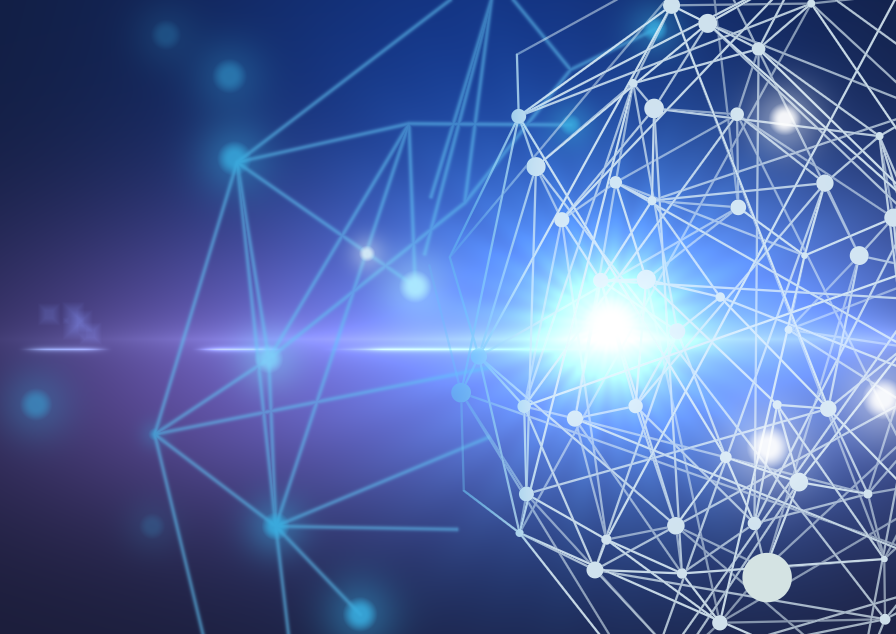
This background is drawn by a WebGL 1 fragment shader. Its source:

```glsl
precision highp float;
uniform vec2 u_resolution;

const vec3 DUSK = vec3(0.10, 0.11, 0.22);
const vec3 NAVY = vec3(0.07, 0.11, 0.24);
const vec3 VIOLET = vec3(0.29, 0.18, 0.36);
const vec3 CYAN = vec3(0.22, 0.68, 0.88);
const vec3 SKY = vec3(0.38, 0.76, 0.95);
const vec3 ICE = vec3(0.87, 0.94, 0.97);
const vec2 STAR = vec2(0.963, 0.487);

float hash(float n) {
  return fract(sin(n * 12.99) * 4375.85);
}

float glow(vec2 p, vec2 center, vec2 radius) {
  vec2 d = (p - center) / radius;
  return exp(-dot(d, d));
}

float segmentDistance(vec2 p, vec2 a, vec2 b) {
  vec2 ab = b - a;
  vec2 ap = p - a;
  return length(ap - ab * clamp(dot(ap, ab) / dot(ab, ab), 0.0, 1.0));
}

float coverage(float d, float radius, float softness) {
  return clamp((radius - d) / softness + 0.5, 0.0, 1.0);
}

// Three blurred lines leaving one hub
float fan(vec2 p, vec2 hub, vec2 a, vec2 b, vec2 c) {
  float d = min(segmentDistance(p, hub, a), segmentDistance(p, hub, b));
  d = min(d, segmentDistance(p, hub, c)) / 0.0038;
  return exp(-d * d);
}

// Irregular sunflower spiral
vec2 meshNode(float i) {
  float turn = i * 2.39996 + 0.2 * sin(i * 7.3);
  float reach = sqrt((i + 0.5) / 70.0);
  return vec2(1.2, 0.48) + vec2(0.52, 0.65) * reach * vec2(cos(turn), sin(turn));
}

// x: link coverage, y: node coverage
vec2 mesh(vec2 p, float pixel) {
  vec2 result = vec2(0.0);
  for (int k = 0; k < 64; k++) {
    float i = float(k);
    vec2 a = meshNode(i);
    float d = min(segmentDistance(p, a, meshNode(i + 3.0)),
                  segmentDistance(p, a, meshNode(i + 8.0)));
    d = min(d, segmentDistance(p, a, meshNode(i + 13.0)));
    d = min(d, segmentDistance(p, a, meshNode(mod(i * 5.0 + 21.0, 64.0))));
    float strength = mix(0.5, 0.9, hash(i));
    float radius = mix(0.005, 0.016, hash(i + 0.37));
    result.x = max(result.x, strength * coverage(d, 0.0018, pixel));
    result.y = max(result.y, coverage(length(p - a), radius, pixel));
  }
  return result;
}

// Blurred disc with a wide halo
vec3 orb(vec3 color, vec2 p, vec2 center, float radius, vec3 tint, float strength) {
  float d = length(p - center);
  float core = 1.0 - smoothstep(radius * 0.25, radius * 1.3, d);
  float halo = 0.45 * exp(-d * d / (radius * radius * 3.5));
  return mix(color, tint, strength * max(core, halo));
}

vec3 backdrop(vec2 p) {
  vec3 color = mix(DUSK, NAVY, smoothstep(0.1, 0.9, p.y));
  color += VIOLET * glow(p, vec2(0.42, 0.42), vec2(0.50, 0.25));
  color += vec3(0.0, 0.08, 0.25) * glow(p, vec2(0.75, 0.95), vec2(0.52, 0.40));
  color += vec3(0.0, 0.06, 0.14) * glow(p, vec2(0.90, 0.20), vec2(0.45, 0.30));
  color += vec3(0.06, 0.18, 0.32) * glow(p, vec2(0.85, 0.53), vec2(0.42, 0.30));
  color += vec3(0.12, 0.17, 0.16) * glow(p, STAR, vec2(0.34, 0.24));
  color += vec3(0.22, 0.27, 0.48) * glow(p, vec2(1.28, 0.46), vec2(0.36, 0.27));
  return color;
}

// Horizontal flare, broken streak and rays
vec3 flare(vec2 p) {
  float band = exp(-abs(p.y - 0.465) / 0.03) * smoothstep(-0.3, 0.9, p.x);
  float dashes = smoothstep(-0.2, 0.9, sin(p.x * 23.0 - 0.8));
  dashes = mix(dashes, 1.0, smoothstep(0.5, 0.65, p.x));
  float streak = dashes * exp(-abs(p.y - 0.449) / 0.003);
  streak *= 1.0 - smoothstep(0.6, 1.0, p.x);
  vec2 d = p - STAR;
  float angle = atan(d.y, d.x);
  float rays = 0.6 + 0.2 * sin(angle * 17.0) + 0.2 * sin(angle * 29.0 + 1.7);
  float r = length(d);
  vec3 light = vec3(0.24, 0.25, 0.30) * band + vec3(0.35, 0.45, 0.5) * streak;
  light += vec3(0.07, 0.20, 0.22) * rays * exp(-r * 6.0);
  return light + vec3(0.35, 0.6, 0.6) * exp(-r * r / 0.009);
}

// Faint square glints along the left of the flare
float glints(vec2 p) {
  float light = 0.0;
  for (int k = 0; k < 5; k++) {
    float i = float(k);
    vec2 center = vec2(0.06 + 0.09 * hash(i + 2.0), 0.465 + 0.045 * hash(i + 5.0));
    vec2 d = abs(p - center);
    light += 0.11 * coverage(max(d.x, d.y), 0.012, 0.012);
  }
  return light;
}

void main() {
  vec2 p = gl_FragCoord.xy / u_resolution.y;
  float pixel = 1.0 / u_resolution.y;
  vec3 color = backdrop(p) + flare(p) + glints(p) * vec3(0.5, 0.7, 1.0);

  // Soft network on the left
  vec2 top = vec2(0.374, 0.744);
  vec2 middle = vec2(0.424, 0.434);
  vec2 low = vec2(0.435, 0.170);
  vec2 side = vec2(0.244, 0.315);
  vec2 bright = vec2(0.655, 0.548);
  vec2 far = vec2(0.645, 0.805);
  vec2 edge = vec2(0.733, 0.680);
  float links = fan(p, top, vec2(0.71, 1.0), bright, side);
  links = max(links, fan(p, top, middle, low, middle));
  links = max(links, fan(p, low, side, vec2(0.72, 0.165), vec2(0.568, 0.031)));
  links = max(links, fan(p, low, far, vec2(0.77, 0.31), vec2(0.455, 0.0)));
  links = max(links, fan(p, side, vec2(0.32, 0.0), vec2(0.77, 0.42), middle));
  links = max(links, fan(p, middle, edge, far, low));
  links = max(links, fan(p, far, vec2(0.9, 0.803), bright, top));
  links = max(links, fan(p, vec2(0.775, 1.0), vec2(0.67, 0.6), edge, vec2(0.68, 0.69)));
  links = max(links, fan(p, vec2(0.9, 0.89), vec2(0.81, 1.0), edge, vec2(1.033, 0.954)));
  color = mix(color, SKY, 0.5 * links);

  // Blue lights
  color = orb(color, p, vec2(0.362, 0.880), 0.032, CYAN, 0.55);
  color = orb(color, p, vec2(0.262, 0.945), 0.028, CYAN, 0.3);
  color = orb(color, p, vec2(0.370, 0.750), 0.032, CYAN, 0.85);
  color = orb(color, p, vec2(0.057, 0.362), 0.030, CYAN, 0.6);
  color = orb(color, p, vec2(0.240, 0.170), 0.024, CYAN, 0.25);
  color = orb(color, p, vec2(0.568, 0.031), 0.032, CYAN, 0.9);
  color = orb(color, p, vec2(1.033, 0.954), 0.024, CYAN, 0.85);
  color = orb(color, p, vec2(0.900, 0.803), 0.020, CYAN, 0.8);
  color = orb(color, p, low, 0.026, CYAN, 0.9);
  color = orb(color, p, side, 0.012, CYAN, 0.5);
  color = orb(color, p, middle, 0.027, vec3(0.5, 0.82, 0.98), 0.9);
  color = orb(color, p, vec2(0.579, 0.600), 0.015, ICE, 0.9);
  color = orb(color, p, bright, 0.030, vec3(0.68, 0.92, 1.0), 0.95);

  // Sharp network on the right
  if (p.x > 0.58) {
    vec2 net = mesh(p, pixel);
    vec3 tint = mix(SKY, ICE, smoothstep(0.70, 0.88, p.x));
    float presence = smoothstep(0.55, 0.84, p.x);
    color = mix(color, tint, presence * max(net.x, 0.92 * net.y));
  }
  float disc = coverage(length(p - vec2(1.210, 0.089)), 0.039, pixel);
  color = mix(color, vec3(0.83, 0.89, 0.89), disc);

  // White lights
  color = orb(color, p, vec2(1.238, 0.812), 0.030, vec3(1.0), 0.95);
  color = orb(color, p, vec2(1.212, 0.295), 0.040, vec3(1.0), 0.95);
  color = orb(color, p, vec2(1.393, 0.371), 0.038, vec3(1.0), 0.95);
  color = orb(color, p, STAR, 0.054, vec3(1.0), 1.0);
  gl_FragColor = vec4(min(color, 1.0), 1.0);
}
```
